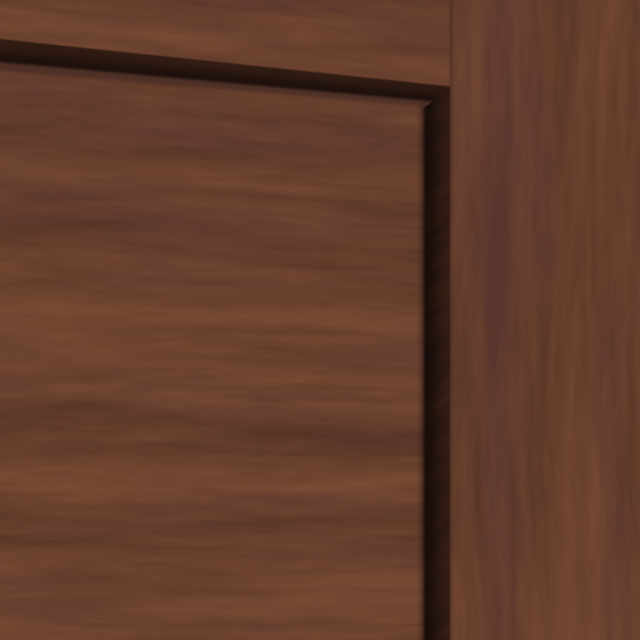
Give the GLSL for this texture, as a three.js fragment shader.

```glsl
// Brown wooden cabinet door corner: recessed panel, bevelled groove, rail and stile
#define LIGHT_WOOD vec3(0.475, 0.295, 0.205)
#define DARK_WOOD vec3(0.335, 0.202, 0.145)
#define PURPLE_WOOD vec3(0.350, 0.207, 0.180)
#define GROOVE_DARK vec3(0.095, 0.052, 0.040)
#define GROOVE_LIT vec3(0.215, 0.120, 0.080)
#define LIP_COLOR vec3(0.285, 0.175, 0.145)
#define PANEL_RIGHT 0.663
#define STILE_LEFT 0.703
#define GRAIN_CONTRAST 0.95
#define EDGE 0.0022

varying vec2 vUv;

float hash(vec2 p) {
  vec3 q = fract(vec3(p.xyx) * 0.1031);
  q += dot(q, q.yzx + 33.33);
  return fract((q.x + q.y) * q.z);
}

float noise(vec2 p) {
  vec2 i = floor(p), f = fract(p);
  f = f * f * (3.0 - 2.0 * f);
  return mix(mix(hash(i), hash(i + vec2(1.0, 0.0)), f.x),
             mix(hash(i + vec2(0.0, 1.0)), hash(i + vec2(1.0, 1.0)), f.x), f.y);
}

float fbm(vec2 p) {
  float sum = 0.0, amp = 0.5;
  for (int i = 0; i < 4; i++) {
    sum += amp * noise(p);
    p = p * 2.03 + 17.1;
    amp *= 0.5;
  }
  return sum / 0.9375;
}

float band(float x, float center, float width) {
  float d = (x - center) / width;
  return exp(-d * d);
}

float above(float d) {
  return smoothstep(-EDGE, EDGE, d);
}

// Wood colour; p.x runs along the grain, tone shifts the broad bands
vec3 wood(vec2 p, float tone, float purple) {
  p.y += 0.012 * (fbm(p * vec2(4.0, 9.0)) - 0.5);
  float broad = fbm(p * vec2(2.2, 17.0) + 3.7) - 0.5;
  float streak = fbm(p * vec2(6.0, 62.0) + 11.3) - 0.5;
  float fleck = fbm(p * vec2(22.0, 130.0) + 5.9) - 0.5;
  float t = 0.5 + tone + GRAIN_CONTRAST * (0.75 * broad + 0.65 * streak + 0.32 * fleck);
  float tint = smoothstep(0.42, 0.72, fbm(p * vec2(3.0, 22.0) + 41.0));
  vec3 low = mix(DARK_WOOD, PURPLE_WOOD, clamp(0.7 * tint + purple, 0.0, 1.0));
  return mix(low, LIGHT_WOOD, clamp(t, 0.0, 1.0));
}

// Panel grain tilts down to the right towards the top
vec3 panelWood(vec2 uv) {
  float y = uv.y + uv.x * 0.085 * smoothstep(0.2, 0.9, uv.y);
  float tone = 0.24 * (band(y, 0.745, 0.025) + band(y, 0.52, 0.02)
             + band(y, 0.415, 0.045) + band(y, 0.255, 0.025) + band(y, 0.075, 0.045));
  tone -= 0.22 * (band(y, 0.825, 0.04) + band(y, 0.645, 0.045)
        + band(y, 0.33, 0.03) + band(y, 0.175, 0.035));
  return wood(vec2(uv.x, y), tone, 0.4 * band(y, 0.82, 0.05));
}

vec3 railWood(vec2 uv) {
  float y = uv.y + 0.1 * uv.x;
  float tone = 0.14 * band(y, 0.965, 0.02) - 0.12 * band(y, 1.02, 0.025);
  return wood(vec2(uv.x + 2.3, y + 1.7), tone, 0.15);
}

vec3 stileWood(vec2 uv) {
  float x = uv.x + 0.008 * sin(uv.y * 5.0);
  float tone = 0.16 * (band(x, 0.93, 0.05) + band(x, 0.735, 0.02) * (1.2 - uv.y));
  tone -= 0.26 * band(x, 0.785, 0.035) + 0.12 * band(x, 0.86, 0.025) + 0.06 * uv.y;
  return wood(vec2(uv.y * 0.8 + 6.1, x + 4.4), tone, 0.7 * band(x, 0.785, 0.04));
}

void main() {
  vec2 uv = vUv;
  float railEdge = 0.939 - 0.105 * uv.x;
  float shadowEdge = 0.903 - 0.091 * uv.x;
  float lipEdge = 0.890 - 0.085 * uv.x;

  // Panel with a soft shade beside the groove
  vec3 color = panelWood(uv);
  color *= 1.0 - 0.35 * band(uv.x, PANEL_RIGHT, 0.007);

  // Thin bevelled lip under the upper groove
  color = mix(color, LIP_COLOR, 0.8 * smoothstep(-0.005, 0.005, uv.y - lipEdge));

  // Upper groove, darkest at its lower side
  float depth = clamp((uv.y - shadowEdge) / (railEdge - shadowEdge), 0.0, 1.0);
  vec3 upper = mix(GROOVE_DARK, GROOVE_LIT, 0.15 + 0.65 * smoothstep(0.1, 0.9, depth));
  upper *= 0.9 + 0.2 * fbm(vec2(uv.x * 14.0, depth * 4.0));
  color = mix(color, upper, smoothstep(-0.004, 0.004, uv.y - shadowEdge));

  // Side groove with slanted grain, joined by a mitre
  float across = clamp((uv.x - PANEL_RIGHT) / (STILE_LEFT - PANEL_RIGHT), 0.0, 1.0);
  float slant = fbm(vec2(uv.x * 18.0, (uv.y - 0.7 * uv.x) * 55.0));
  vec3 side = mix(GROOVE_DARK, GROOVE_LIT, smoothstep(0.05, 0.95, across) * 0.85);
  side *= 0.8 + 0.4 * slant;
  float mitre = 0.835 + 0.78 * (uv.x - 0.667);
  float sideMask = smoothstep(-0.004, 0.003, uv.x - PANEL_RIGHT) * above(mitre - uv.y);
  color = mix(color, side, sideMask);

  // Rail and stile frame with a faint joint
  color = mix(color, railWood(uv), above(uv.y - railEdge));
  color = mix(color, stileWood(uv), above(uv.x - STILE_LEFT));
  color *= 1.0 - 0.12 * band(uv.x, STILE_LEFT + 0.002, 0.003);

  gl_FragColor = vec4(color, 1.0);
}
```
